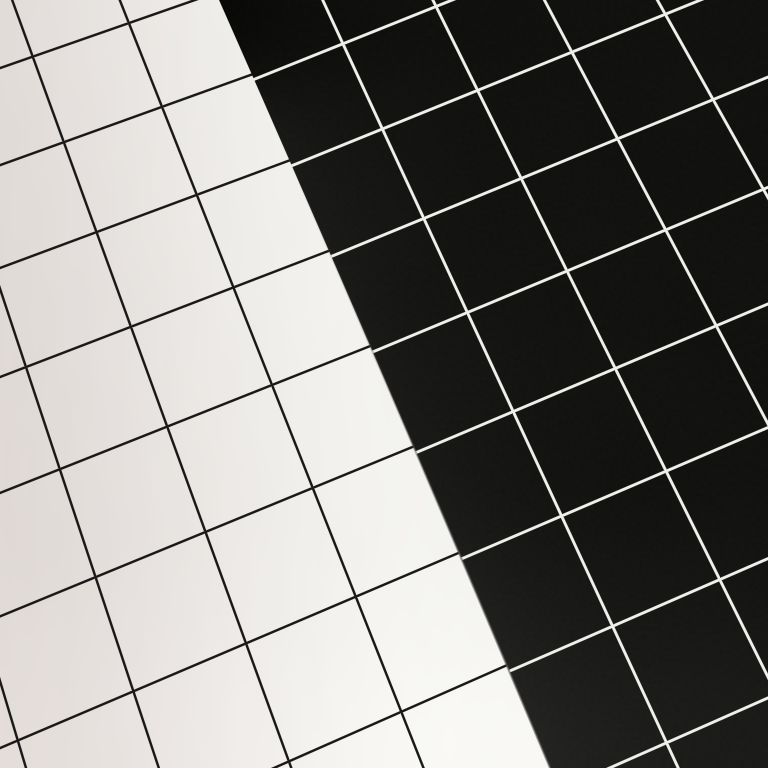
Give the GLSL for this texture, as a Shadertoy shader.

```glsl
// Two tiled sheets seen at a slant: pale with dark lines, black with white lines.
// Each sheet inverts its own perspective matrix to get tile coordinates, then
// measures canvas distance to the nearest line; a slightly bowed seam joins them.

// Columns: one tile across, one tile down, a tile corner (homogeneous canvas units).
const mat3 PALE_SHEET = mat3(0.1391, 0.0595, 0.0120,
                             0.0421, -0.1438, -0.0268,
                             0.3542, 0.4987, 1.0);
const mat3 BLACK_SHEET = mat3(0.1328, 0.0570, 0.0050,
                              0.0423, -0.1402, -0.0256,
                              0.7383, 0.6471, 1.0);

vec2 hashGradient(vec2 cell) {
    vec2 h = vec2(dot(cell, vec2(127.1, 311.7)), dot(cell, vec2(269.5, 183.3)));
    return 2.0 * fract(sin(h) * 43758.5) - 1.0;
}

float gradientNoise(vec2 p) {
    vec2 i = floor(p), f = fract(p);
    vec2 w = f * f * f * (f * (f * 6.0 - 15.0) + 10.0);
    vec2 e = vec2(0.0, 1.0);
    float low = mix(dot(hashGradient(i), f),
                    dot(hashGradient(i + e.yx), f - e.yx), w.x);
    float high = mix(dot(hashGradient(i + e.xy), f - e.xy),
                     dot(hashGradient(i + e.yy), f - e.yy), w.x);
    return mix(low, high, w.y);
}

vec2 tileCoord(mat3 sheet, vec2 p) {
    vec3 q = inverse(sheet) * vec3(p, 1.0);
    return q.xy / q.z;
}

float stroke(float dist, float halfWidth, float soft) {
    return 1.0 - smoothstep(halfWidth - soft, halfWidth + soft, dist);
}

// Distance to the nearest integer line of t, in canvas units.
float lineDistance(float t, float pixel) {
    float slope = length(vec2(dFdx(t), dFdy(t))) / pixel;
    return abs(t - round(t)) / slope;
}

// Line coverage; the column lying under the seam is left out.
float gridLines(vec2 tile, float seamColumn, float halfWidth, float soft, float pixel) {
    float column = stroke(lineDistance(tile.x, pixel), halfWidth, soft);
    float row = stroke(lineDistance(tile.y, pixel), halfWidth, soft);
    column *= step(0.5, abs(round(tile.x) - seamColumn));
    return max(column, row);
}

// Signed distance to the seam, positive on the black side.
float seamDistance(vec2 p) {
    float t = 1.0 - p.y;
    float seamX = 0.2852 + 0.431 * t + 0.0104 * t * (1.0 - t);
    return (p.x - seamX) * 0.918;
}

vec3 paleSurface(vec2 p, float seam) {
    float light = smoothstep(-0.55, 0.0, seam - 0.28 * (p.y - 0.4));
    vec3 color = mix(vec3(0.875, 0.85, 0.838), vec3(0.955, 0.953, 0.94), light);
    color += 0.02 * smoothstep(0.35, 0.0, p.y) * vec3(1.0, 1.0, 1.05);
    return color + 0.006 * gradientNoise(p * vec2(40.0, 9.0));
}

vec3 blackSurface(vec2 p, float seam) {
    float sheen = 0.035 * exp(-seam * 9.0) * smoothstep(1.0, 0.75, p.y);
    sheen += 0.035 * smoothstep(0.4, 0.0, p.y);
    float grain = 0.012 * gradientNoise(p * 190.0) + 0.006 * gradientNoise(p * 7.0);
    float topShade = 0.035 * smoothstep(0.82, 1.0, p.y) * exp(-seam * 8.0);
    return vec3(0.068, 0.068, 0.063) + sheen + grain - topShade;
}

void mainImage(out vec4 fragColor, in vec2 fragCoord) {
    vec2 p = fragCoord / iResolution.xy;
    float pixel = 1.0 / iResolution.y;
    float soft = max(0.0009, 0.65 * pixel);
    float seam = seamDistance(p);

    // Pale sheet with dark lines
    float darkLines = gridLines(tileCoord(PALE_SHEET, p), 1.0, 0.0016, soft, pixel);
    vec3 pale = mix(paleSurface(p, seam), vec3(0.10, 0.095, 0.09), darkLines);

    // Black sheet with white lines
    float whiteLines = gridLines(tileCoord(BLACK_SHEET, p), -2.0, 0.0019, soft, pixel);
    vec3 black = mix(blackSurface(p, max(seam, 0.0)), vec3(0.94, 0.94, 0.92), whiteLines);

    // Join, with a thin grey edge that grows toward the bottom
    vec3 color = mix(pale, black, smoothstep(-soft, soft, seam));
    float edge = stroke(abs(seam), 0.0014, soft) * smoothstep(0.9, 0.2, p.y);
    color = mix(color, vec3(0.36, 0.35, 0.33), 0.6 * edge);

    fragColor = vec4(clamp(color, 0.0, 1.0), 1.0);
}
```
